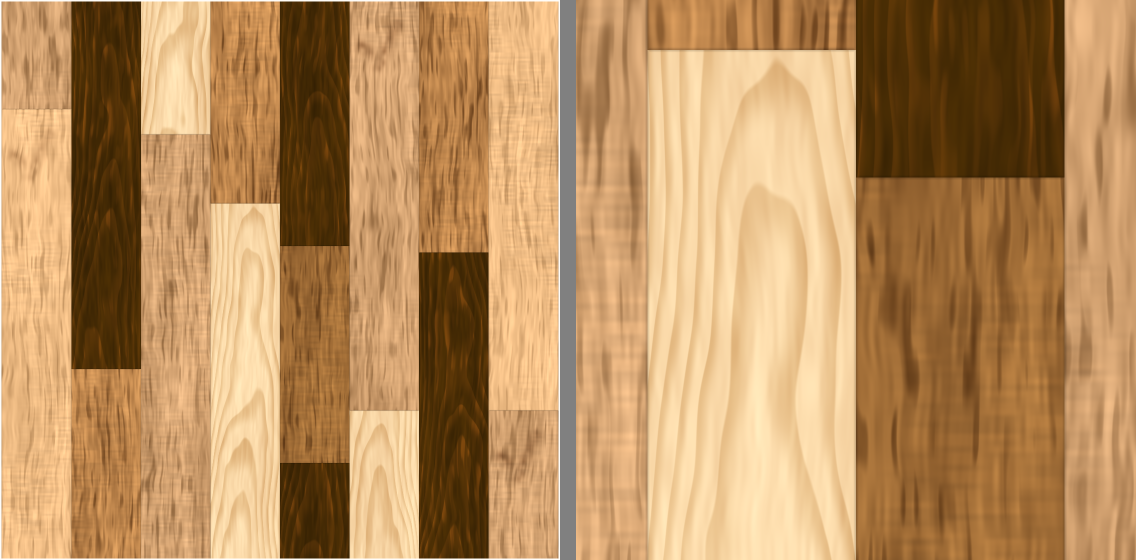
Left, the full canvas; right, a detail of the centre.
Reproduce this texture procedurally as a Shadertoy shader.

```glsl
// Parquet of eight columns of upright wood planks in six tones, inside a thin white frame.

float hash(vec2 p) {
    vec3 q = fract(p.xyx * vec3(0.1031, 0.1030, 0.0973));
    q += dot(q, q.yzx + 33.33);
    return fract((q.x + q.y) * q.z);
}

float noise(vec2 p) {
    vec2 i = floor(p), f = fract(p);
    f = f * f * (3.0 - 2.0 * f);
    return mix(mix(hash(i), hash(i + vec2(1, 0)), f.x),
               mix(hash(i + vec2(0, 1)), hash(i + vec2(1, 1)), f.x), f.y);
}

float segment(vec2 p, vec2 a, vec2 b) {
    vec2 d = b - a;
    return length(p - a - d * clamp(dot(p - a, d) / dot(d, d), 0.0, 1.0));
}

const int DARK = 0, WALNUT = 1, OAK = 2, TAN = 3, PEACH = 4, CREAM = 5;
const vec3 tones[6] = vec3[6](
    vec3(0.26, 0.16, 0.015), vec3(0.62, 0.42, 0.21), vec3(0.73, 0.51, 0.29),
    vec3(0.81, 0.62, 0.43), vec3(0.94, 0.74, 0.52), vec3(0.98, 0.85, 0.66));

// Per column: height of the main joint, wood below it and wood above it
const float joints[8] = float[8](0.805, 0.341, 0.760, 0.637, 0.561, 0.267, 0.549, 0.267);
const int lower[8] = int[8](PEACH, OAK, TAN, CREAM, WALNUT, CREAM, DARK, TAN);
const int upper[8] = int[8](TAN, DARK, CREAM, OAK, DARK, TAN, OAK, PEACH);

// Nested arches of growth rings: x across the plank, y along it, both in plank widths
float archedRings(vec2 p, float seed) {
    float x = p.x - 0.12 * sin(p.y * 0.8 + seed);
    float field = p.y * 0.9 + 13.0 * x * x
                + 1.5 * noise(p * vec2(3.0, 1.1) + seed) + 0.3 * noise(p * vec2(9.0, 3.0) + seed);
    float ring = fract(field);
    return smoothstep(0.35, 0.9, ring) * smoothstep(1.0, 0.92, ring);
}

// Two feathered arms of figured grain that meet in a V
float knot(vec2 p) {
    float arms = min(segment(p, vec2(-0.08, -0.95), vec2(0.17, -0.35)),
                     segment(p, vec2(-0.06, -0.85), vec2(-0.34, -0.65)));
    return exp(-arms * arms * 150.0) * (0.3 + 0.9 * noise(p * vec2(16.0, 11.0)));
}

vec3 floorColor(vec2 uv) {
    // Find the plank
    float across = clamp((uv.x - 0.003) / 0.994, 0.0, 0.9999) * 8.0;
    int col = int(across);
    float joint = joints[col];
    bool above = uv.y > joint;
    int wood = above ? upper[col] : lower[col];
    float top = above ? 1.0 : joint;
    float seam = abs(uv.y - joint);
    if (col == 4) {
        seam = min(seam, abs(uv.y - 0.173));
        if (uv.y < 0.173) { wood = DARK; top = 0.173; }
    }
    vec2 p = vec2(fract(across) - 0.5, (uv.y - top) * 8.0);
    float seed = float(col) * 17.0 + (above ? 5.0 : 71.0);

    // Grain shared by all woods: wavering fibres, fine pores and broad mottling
    vec2 g = p + vec2(0.14 * noise(p * vec2(1.5, 0.7) + seed) + 0.03 * noise(p * 4.0 + seed), 0.0);
    float fibre = noise(g * vec2(17.0, 1.1) + seed) - 0.5;
    float fine = noise(g * vec2(42.0, 5.0) + seed) - 0.5;
    float pores = smoothstep(0.6, 0.9, noise(g * vec2(30.0, 3.2) + seed + 40.0));
    float mottle = noise(p * vec2(2.5, 0.8) + seed + 9.0) - 0.5;
    vec3 color = tones[wood];

    if (wood == DARK) {
        // Russet rings and glints on a near-black ground
        float rings = archedRings(p, seed);
        color *= 1.0 + 0.22 * mottle + 0.2 * fibre + 0.2 * fine;
        color += vec3(0.15, 0.075, 0.025) * (0.5 * rings + pores * (0.35 + 0.5 * rings));
    } else if (wood == CREAM) {
        // Soft tan rings on pale wood
        float rings = archedRings(p, seed);
        color *= 1.0 + vec3(0.04, 0.07, 0.1) * (mottle + fibre + fine);
        color -= vec3(0.09, 0.13, 0.16) * rings * (0.55 + 0.6 * noise(p * 2.0 + seed));
    } else {
        // Open-pored oak, rougher on the browner planks
        float rough = wood == PEACH ? 0.5 : wood == TAN ? 0.75 : 1.0;
        float shade = 0.22 * mottle + 0.24 * fibre + 0.26 * fine - 0.3 * pores + 0.03;
        color *= 1.0 + rough * shade * vec3(0.85, 1.0, 1.25);
        // Faint saw marks across the grain
        float saw = noise(p * vec2(5.0, 34.0) + seed) - 0.5;
        color *= 1.0 + 0.1 * saw * smoothstep(0.35, 0.75, noise(p * vec2(1.5, 0.9) + seed + 3.0));
        if ((wood == PEACH && col == 0) || (wood == TAN && col > 4))
            color *= 1.0 - rough * 0.42 * knot(p) * vec3(0.8, 1.0, 1.2);
    }

    // Hairline seams, then the white frame
    seam = min(seam, (0.5 - abs(p.x)) / 8.0);
    color *= 1.0 - 0.16 * smoothstep(0.0018, 0.0, seam);
    vec2 rim = min(uv, 1.0 - uv);
    return mix(vec3(1.0, 0.99, 0.97), color, step(0.003, min(rim.x, rim.y)));
}

void mainImage(out vec4 fragColor, in vec2 fragCoord) {
    // Four samples per pixel smooth the edges
    vec3 sum = vec3(0.0);
    for (int i = 0; i < 4; i++) {
        vec2 offset = vec2(i % 2, i / 2) * 0.5 - 0.25;
        sum += floorColor((fragCoord + offset) / iResolution.xy);
    }
    fragColor = vec4(clamp(sum / 4.0, 0.0, 1.0), 1.0);
}
```
